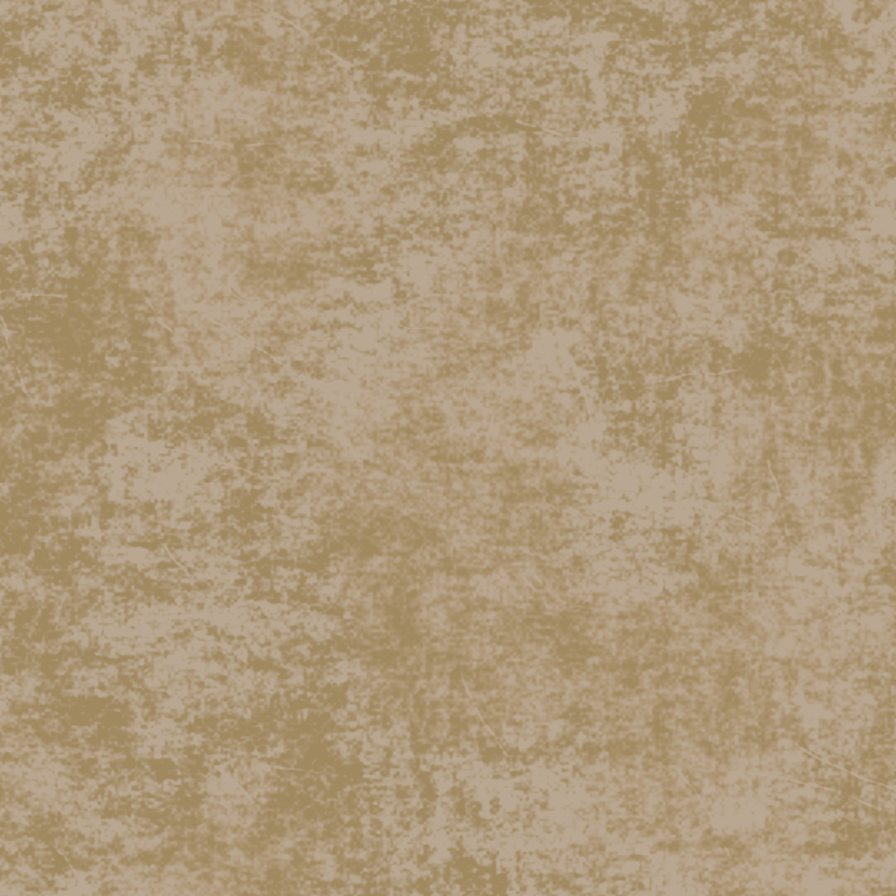
Write a WebGL 1 fragment shader that draws this texture.

```glsl
precision highp float;
// Worn, mottled plaster-like cloth in two close tans.
// Layers of stretched noise (clouds, blotches, threads, brush strokes, grain)
// are summed to one tone, then crossed by creases and fine pale scratches.

uniform vec2 u_resolution;

const vec3 DARK_TAN = vec3(0.628, 0.535, 0.374);
const vec3 PALE_TAN = vec3(0.726, 0.656, 0.572);
const vec3 WARM_TINT = vec3(0.008, -0.001, -0.006);

const float MEAN_TONE = 0.58;
const float CLOUD_AMOUNT = 0.16;
const float BLOTCH_AMOUNT = 0.27;
const float THREAD_AMOUNT = 0.28;
const float STROKE_AMOUNT = 0.30;
const float GRAIN_AMOUNT = 0.38;
const float CREASE_AMOUNT = 0.26;
const float SCRATCH_AMOUNT = 0.40;
const float SCRATCH_WIDTH = 0.0013;
const int SCRATCH_COUNT = 26;

float hash(vec2 p) {
  vec3 q = fract(vec3(p.xyx) * 0.1031);
  q += dot(q, q.yzx + 33.33);
  return fract((q.x + q.y) * q.z);
}

// Value noise from -1 to 1.
float noise(vec2 p) {
  vec2 cell = floor(p);
  vec2 f = fract(p);
  f = f * f * (3.0 - 2.0 * f);
  float low = mix(hash(cell), hash(cell + vec2(1.0, 0.0)), f.x);
  float high = mix(hash(cell + vec2(0.0, 1.0)), hash(cell + 1.0), f.x);
  return 2.0 * mix(low, high, f.y) - 1.0;
}

float fbm(vec2 p, float gain) {
  float sum = 0.0;
  float amplitude = 1.0;
  for (int i = 0; i < 5; i++) {
    sum += amplitude * noise(p);
    p = mat2(1.6, 1.2, -1.2, 1.6) * p + 17.3;
    amplitude *= gain;
  }
  return sum;
}

// Horizontal weave: long and short threads.
float threads(vec2 p) {
  return 0.55 * noise(p * vec2(24.0, 160.0) + 5.0)
       + 0.8 * noise(p * vec2(95.0, 250.0) + 41.0);
}

// Short upright and level brush marks, each in its own areas.
float strokes(vec2 p) {
  float upright = noise(p * vec2(95.0, 19.0) + 63.0)
                + 0.7 * noise(p * vec2(190.0, 42.0) + 29.0);
  float level = noise(p * vec2(17.0, 75.0) + 87.0)
              + 0.7 * noise(p * vec2(40.0, 140.0) + 11.0);
  float area = smoothstep(-0.5, 0.5, fbm(p * 6.0 + 52.0, 0.5));
  return mix(0.75 * level, 0.8 * upright, area);
}

float grain(vec2 p) {
  return 0.65 * noise(p * 140.0 + 7.0) + 0.9 * noise(p * 270.0 + 71.0);
}

// Thin broken lines along the zero level of a warped noise.
float creases(vec2 p) {
  float level = abs(fbm(p * vec2(6.0, 7.0) + 33.0, 0.42));
  float area = smoothstep(0.1, 0.6, noise(p * 9.0 + 19.0));
  return area * (1.0 - smoothstep(0.0, 0.045, level));
}

// Slightly bowed scratches with tapered ends.
float scratches(vec2 p) {
  float mark = 0.0;
  for (int i = 0; i < SCRATCH_COUNT; i++) {
    float id = float(i) + 1.0;
    vec2 center = vec2(hash(vec2(id, 3.0)), hash(vec2(id, 8.0)));
    float angle = mix(-1.35, 0.25, hash(vec2(id, 14.0)));
    float halfLength = mix(0.03, 0.11, hash(vec2(id, 21.0)));
    float bow = mix(-1.3, 1.3, hash(vec2(id, 27.0)));
    vec2 axis = vec2(cos(angle), sin(angle));
    vec2 d = p - center;
    vec2 q = vec2(dot(d, axis), dot(d, vec2(-axis.y, axis.x)));
    q.y += bow * q.x * q.x + 0.0022 * noise(vec2(q.x * 55.0, id * 7.0));
    float taper = 1.0 - smoothstep(0.55, 1.0, abs(q.x) / halfLength);
    float line = 1.0 - smoothstep(0.4, 1.9, abs(q.y) / SCRATCH_WIDTH);
    mark = max(mark, line * taper);
  }
  return mark * smoothstep(-0.7, 0.2, noise(p * 60.0 + 3.0));
}

void main() {
  vec2 p = gl_FragCoord.xy / u_resolution.y;
  vec2 warp = vec2(fbm(p * 9.0 + 2.0, 0.5), fbm(p * 9.0 + 92.0, 0.5));
  vec2 bent = p + 0.010 * warp;

  float cloud = fbm(p * 3.6 + 24.0, 0.5);
  float blotch = fbm(bent * vec2(15.0, 17.0) + 47.0, 0.85);
  float detail = BLOTCH_AMOUNT * blotch
               + THREAD_AMOUNT * threads(p)
               + STROKE_AMOUNT * strokes(bent)
               + GRAIN_AMOUNT * grain(p);

  // Some areas are rubbed soft, others stay crisp.
  float wear = smoothstep(-0.8, 0.4, fbm(p * 4.2 + 78.0, 0.55));
  float tone = MEAN_TONE + CLOUD_AMOUNT * cloud + mix(0.65, 1.0, wear) * detail;
  tone += CREASE_AMOUNT * creases(bent) + SCRATCH_AMOUNT * scratches(p);
  tone = smoothstep(0.0, 1.0, tone);

  float warmth = (1.0 - wear) * 4.0 * tone * (1.0 - tone);
  vec3 color = mix(DARK_TAN, PALE_TAN, tone) + WARM_TINT * warmth;
  gl_FragColor = vec4(color, 1.0);
}
```
